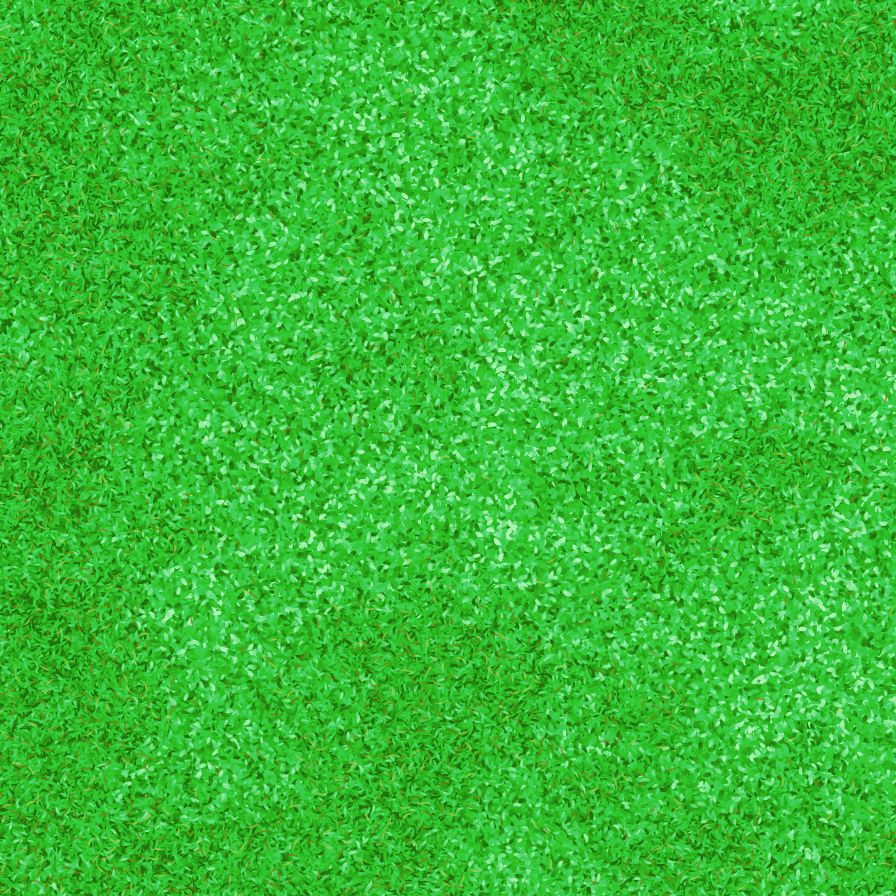
Give the GLSL for this texture, as a Shadertoy shader.

```glsl
const int LEAF_LAYERS = 5;
const float LEAF_CELLS = 128.0;          // leaves across the canvas, per layer
const vec2 LEAF_SIZE = vec2(0.0050, 0.0023);
const float LEAF_BEND = 60.0;
const float JITTER = 0.6;
const float TONE_SPREAD = 1.2;
const float PATCH_SCALE = 5.0;
const float PATCH_SHIFT = 0.5;           // how far patches move the tone
const float STRAW_CELLS = 80.0;
const vec2 STRAW_SIZE = vec2(0.0060, 0.0010);
const float STRAW_BEND = 35.0;
const vec3 STRAW_BROWN = vec3(0.48, 0.50, 0.05);
const vec3 STRAW_YELLOW = vec3(0.66, 0.80, 0.30);

// Greens from deep shade to pale leaf
const vec3 DEEP_SHADE = vec3(0.13, 0.44, 0.05);
const vec3 SHADE = vec3(0.15, 0.56, 0.08);
const vec3 GRASS = vec3(0.16, 0.67, 0.11);
const vec3 BRIGHT_GRASS = vec3(0.18, 0.78, 0.15);
const vec3 CLOVER = vec3(0.22, 0.80, 0.29);
const vec3 PALE_CLOVER = vec3(0.28, 0.82, 0.40);
const vec3 MINT = vec3(0.45, 0.88, 0.53);
const vec3 GLINT = vec3(0.68, 0.95, 0.70);

float hash(vec2 p) {
    return fract(sin(dot(p, vec2(127.1, 311.7))) * 43758.55);
}

vec4 hash4(vec2 p) {
    float d = dot(p, vec2(127.1, 311.7));
    return fract(sin(d + vec4(0.0, 1.3, 2.9, 4.7)) * vec4(43758.55, 22578.15, 19642.35, 31415.93));
}

float valueNoise(vec2 p) {
    vec2 cell = floor(p), f = fract(p);
    f = f * f * (3.0 - 2.0 * f);
    return mix(mix(hash(cell), hash(cell + vec2(1, 0)), f.x),
               mix(hash(cell + vec2(0, 1)), hash(cell + vec2(1, 1)), f.x), f.y);
}

// Low in dry patches, high in clover
float lushness(vec2 uv) {
    vec2 p = uv * PATCH_SCALE + 3.7;
    return 0.5 * valueNoise(p) + 0.3 * valueNoise(p * 2.3 + 11.0)
         + 0.2 * valueNoise(p * 5.1 + 27.0);
}

float ramp(float from, float to, float x) {
    return clamp((x - from) / (to - from), 0.0, 1.0);
}

vec3 greenRamp(float tone) {
    vec3 color = mix(DEEP_SHADE, SHADE, ramp(-0.05, 0.06, tone));
    color = mix(color, GRASS, ramp(0.06, 0.21, tone));
    color = mix(color, BRIGHT_GRASS, ramp(0.21, 0.47, tone));
    color = mix(color, CLOVER, ramp(0.47, 0.72, tone));
    color = mix(color, PALE_CLOVER, ramp(0.72, 0.88, tone));
    color = mix(color, MINT, ramp(0.88, 1.0, tone));
    return mix(color, GLINT, ramp(1.0, 1.2, tone));
}

vec2 rotate(vec2 p, float angle) {
    float c = cos(angle), s = sin(angle);
    return vec2(c * p.x - s * p.y, s * p.x + c * p.y);
}

// Approximate distance to a curved oval blade
float bladeDistance(vec2 p, vec2 size, float bend) {
    p.y += bend * p.x * p.x;
    return (length(p / size) - 1.0) * size.y;
}

void mainImage(out vec4 fragColor, in vec2 fragCoord) {
    vec2 uv = fragCoord / iResolution.y;
    float edge = 0.6 / iResolution.y;
    float lush = lushness(uv);
    float shift = (lush - 0.5) * PATCH_SHIFT;
    float leafWidth = mix(0.65, 1.1, smoothstep(0.3, 0.6, lush));

    // Shaded ground between the leaves
    float tone = 0.1 + 0.25 * valueNoise(uv * 230.0) + shift;

    // Overlapping leaves, upper layers slightly lighter
    for (int layer = 0; layer < LEAF_LAYERS; layer++) {
        float level = float(layer);
        vec2 grid = rotate(uv, level * 0.7) * LEAF_CELLS + level * 17.3;
        for (int k = 0; k < 4; k++) {
            vec2 cell = floor(grid - 0.5) + vec2(k & 1, k >> 1);
            vec4 rnd = hash4(cell + level * 5.31);
            vec2 p = (grid - cell - 0.5 - (rnd.xy - 0.5) * JITTER) / LEAF_CELLS;
            if (dot(p, p) > 1.6 * LEAF_SIZE.x * LEAF_SIZE.x) continue;
            p = rotate(p, 6.2832 * rnd.z);
            vec2 extra = fract(rnd.xy * 37.0);
            vec2 size = LEAF_SIZE * mix(0.7, 1.1, extra.x) * vec2(1.0, leafWidth);
            float bend = LEAF_BEND * (extra.y * 2.0 - 1.0);
            float cover = smoothstep(edge, -edge, bladeDistance(p, size, bend));
            float leafTone = 0.5 + (rnd.w - 0.5) * TONE_SPREAD + shift
                           + 0.025 * (level - 3.0) + 0.1 * p.x / size.x;
            tone = mix(tone, leafTone, cover);
        }
    }
    vec3 color = greenRamp(tone);

    // Thin dry straws, mostly in the sparse patches
    float dryness = smoothstep(0.58, 0.28, lush);
    vec2 grid = rotate(uv, 0.4) * STRAW_CELLS;
    for (int k = 0; k < 4; k++) {
        vec2 cell = floor(grid - 0.5) + vec2(k & 1, k >> 1);
        vec4 rnd = hash4(cell + 0.21);
        if (rnd.w > 0.03 + 0.42 * dryness) continue;
        vec2 p = (grid - cell - 0.5 - (rnd.xy - 0.5) * JITTER) / STRAW_CELLS;
        p = rotate(p, 6.2832 * rnd.z);
        float cover = smoothstep(edge, -edge, bladeDistance(p, STRAW_SIZE, STRAW_BEND));
        vec3 straw = mix(STRAW_BROWN, STRAW_YELLOW, step(0.72, fract(rnd.x * 37.0)));
        color = mix(color, straw, 0.75 * cover);
    }

    fragColor = vec4(color, 1.0);
}
```
